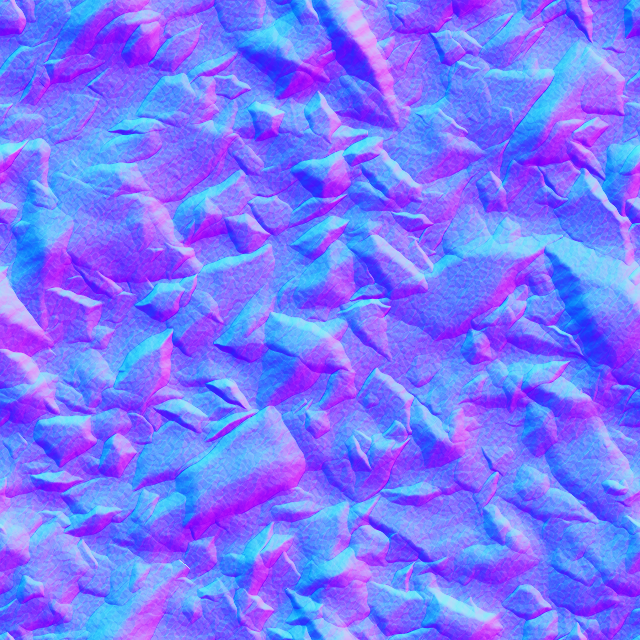
Reproduce this texture map procedurally as a Shadertoy shader.

```glsl
#define BIG_CELLS 6.0
#define LAYER_GROWTH 1.75
#define DENSITY 0.84
#define WALL_SLOPE 1.0
#define TOP_TILT 0.5
#define HALO 0.72
#define GRAIN_CELLS 80.0
#define GRAIN 0.12
#define SLOPE_GAIN vec2(0.86, 1.06)
#define FLAT_TONE vec2(0.472, 0.466)
#define STEP 0.0018

const float TAU = 6.2831853;

vec3 hash3(vec3 p) {
    p = fract(p * vec3(0.1031, 0.1030, 0.0973));
    p += dot(p, p.yxz + 33.33);
    return fract((p.xxy + p.yxx) * p.zyx);
}

float softMin(float a, float b, float k) {
    float h = max(k - abs(a - b), 0.0) / k;
    return min(a, b) - 0.25 * h * h * k;
}

// One faceted stone: x = relief above ground, y = soft mound beneath it
vec2 stone(vec2 p, vec3 id) {
    if (dot(p, p) > 1.0) return vec2(0.0);
    vec3 a = hash3(id), b = hash3(id + 17.0), c = hash3(id + 31.0);
    if (b.z > DENSITY) return vec2(0.0);

    float lean = (a.x < 0.55 ? 0.7 : -0.6) + (b.x - 0.5) * 1.2;
    vec2 axis = vec2(cos(lean), sin(lean));
    vec2 q = vec2(dot(p, axis), dot(p, vec2(-axis.y, axis.x)));
    vec2 size = mix(vec2(0.5, 0.24), vec2(0.85, 0.5), a.yz);
    float height = mix(0.04, 0.27, b.y * b.y);

    // Two tilted top faces meeting in a crease
    vec2 tilt = (c.xy - 0.5) * TOP_TILT + vec2(0.07, -0.02);
    vec2 crease = (c.yz - 0.5) * TOP_TILT;
    float relief = softMin(height + dot(p, tilt), height * 1.1 + dot(p, crease), 0.008);

    // Side walls
    float slope = WALL_SLOPE * mix(0.6, 1.5, c.z);
    for (int i = 0; i < 5; i++) {
        float k = float(i);
        float turn = TAU * (k + 0.7 * fract(c.x * 7.0 + k * 0.618)) / 5.0;
        float reach = mix(0.75, 1.05, fract(c.y * 5.0 + k * 0.382));
        float wall = reach - dot(q / size, vec2(cos(turn), sin(turn)));
        relief = softMin(relief, wall * slope * size.y, 0.045);
    }
    float mound = max(1.0 - dot(q * q, vec2(1.0, 1.9)), 0.0);
    return vec2(max(relief, 0.0), HALO * height * mound * mound);
}

// Repeating field of stones: highest relief, summed mounds
vec2 stoneLayer(vec2 uv, float cells, float seed) {
    vec2 p = uv * cells, cell = floor(p);
    vec2 field = vec2(0.0);
    for (int y = -1; y <= 1; y++)
    for (int x = -1; x <= 1; x++) {
        vec2 site = cell + vec2(x, y);
        vec3 id = vec3(mod(site, cells), seed);
        vec2 s = stone(p - site - hash3(id + 53.0).xy, id);
        field = vec2(max(field.x, s.x), field.y + s.y);
    }
    return field / cells;
}

// Cellular noise: squared distance to the nearest site
float pits(vec2 uv, float cells, float seed) {
    vec2 p = uv * cells, cell = floor(p);
    float nearest = 1.0;
    for (int y = -1; y <= 1; y++)
    for (int x = -1; x <= 1; x++) {
        vec2 site = cell + vec2(x, y);
        vec2 d = site + hash3(vec3(mod(site, cells), seed)).xy - p;
        nearest = min(nearest, dot(d, d));
    }
    return nearest / cells;
}

float surface(vec2 uv) {
    // Layered sines roughen the outlines
    vec2 w = uv + 0.0016 * sin(TAU * (uv.yx * 11.0 + uv * 5.0))
                + 0.0008 * sin(TAU * (uv.yx * 37.0 - uv * 19.0));
    float relief = 0.0, mounds = 0.0, cells = BIG_CELLS;
    for (int i = 0; i < 3; i++) {
        vec2 layer = stoneLayer(w, cells, float(i) * 7.0 + 3.0);
        if (layer.x > 0.0) relief = max(relief, layer.x + 0.4 * relief);
        mounds += layer.y;
        cells = floor(cells * LAYER_GROWTH);
    }
    // Gentle ground swell, then streaked wrinkles and fine grit
    float swell = 0.003 * sin(TAU * (2.0 * uv.x + 3.0 * uv.y))
                + 0.002 * sin(TAU * (3.0 * uv.x - 4.0 * uv.y) + 1.3);
    float wrinkles = pits(vec2(w.x, w.y - w.x), GRAIN_CELLS, 5.0);
    float grit = pits(w, GRAIN_CELLS * 2.0, 9.0) - pits(w, GRAIN_CELLS * 1.5, 13.0);
    return relief + mounds + swell + GRAIN * (0.6 * wrinkles + grit);
}

void mainImage(out vec4 fragColor, in vec2 fragCoord) {
    vec2 uv = fragCoord / iResolution.y;
    float h = surface(uv);
    vec2 slope = vec2(surface(uv + vec2(STEP, 0.0)) - h,
                      surface(uv + vec2(0.0, STEP)) - h) / STEP;

    // Encode the surface normal as colour
    vec3 normal = normalize(vec3(-slope * SLOPE_GAIN, 1.0));
    vec3 colour = vec3(FLAT_TONE + 0.5 * normal.xy, mix(0.96, 1.0, normal.z));
    fragColor = vec4(clamp(colour, 0.0, 1.0), 1.0);
}
```
